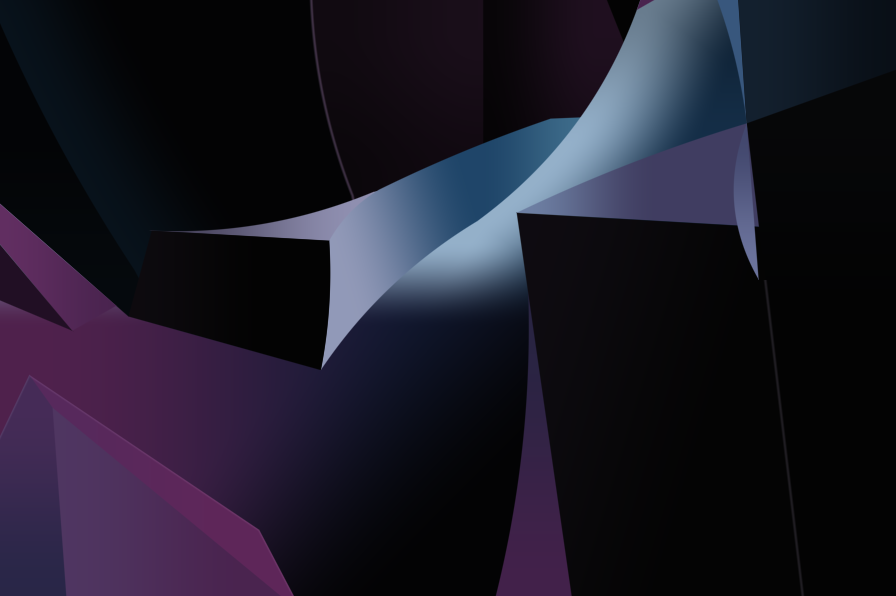
Write a WebGL 1 fragment shader that draws this background.

```glsl
precision highp float;
uniform vec2 u_resolution;

// Signed distance to a bowed edge, positive to the left of a -> b
float edge(vec2 p, vec2 a, vec2 b, float bow) {
  vec2 dir = normalize(b - a), q = p - a;
  float t = clamp(dot(q, dir) / length(b - a), 0.0, 1.0);
  return dir.x * q.y - dir.y * q.x - 4.0 * bow * t * (1.0 - t);
}

float fill(float d) {
  float soft = 0.8 / u_resolution.y;
  return smoothstep(-soft, soft, d);
}

float rim(float d) {
  return 1.0 - smoothstep(0.0, 0.004, abs(d));
}

// Dark curtains behind the blocks
vec3 backdrop(vec2 p) {
  float teal = edge(p, vec2(0.0, 0.961), vec2(0.225, 0.547), -0.01);
  vec3 col = mix(vec3(0.012, 0.016, 0.022), vec3(0.02, 0.035, 0.05), smoothstep(0.8, 0.5, p.y));
  vec3 tealCol = mix(vec3(0.03, 0.07, 0.105), vec3(0.012, 0.011, 0.016), smoothstep(0.0, 0.2, teal));
  col = mix(col, tealCol, fill(teal));

  float plum = edge(p, vec2(0.521, 1.0), vec2(0.59, 0.672), -0.014);
  vec3 plumCol = mix(vec3(0.065, 0.04, 0.065), vec3(0.1, 0.055, 0.1), smoothstep(0.55, 0.8, p.x));
  vec3 foldCol = mix(vec3(0.03, 0.02, 0.03), vec3(0.12, 0.06, 0.12), smoothstep(0.81, 1.0, p.x));
  plumCol = mix(plumCol, foldCol, fill(p.x - 0.809)) * mix(0.65, 1.0, smoothstep(0.7, 0.95, p.y));
  col = mix(col, plumCol, fill(plum));
  col += vec3(0.2, 0.16, 0.22) * rim(plum);
  return mix(col, vec3(0.012), fill(edge(p, vec2(1.016, 1.0), vec2(1.055, 0.902), 0.0)));
}

void main() {
  vec2 p = gl_FragCoord.xy / u_resolution * vec2(1.5, 1.0);
  vec2 blockBack = vec2(0.254, 0.613), blockNear = vec2(0.551, 0.596);
  vec2 blockFoot = vec2(0.537, 0.379), blockLeft = vec2(0.215, 0.469);
  vec2 joint = vec2(0.799, 0.629), ledge = vec2(0.865, 0.643), corner = vec2(1.25, 0.793);
  vec3 col = backdrop(p);

  // Left block: thin top, blue slope, dark front
  float d = min(edge(p, vec2(0.625, 0.678), blockBack, 0.021), edge(p, blockBack, blockNear, 0.0));
  col = mix(col, mix(vec3(0.28, 0.26, 0.36), vec3(0.56, 0.56, 0.69), smoothstep(0.28, 0.6, p.x)), fill(d));
  d = min(edge(p, vec2(0.635, 0.682), blockNear, -0.008), edge(p, vec2(0.922, 0.801), vec2(0.635, 0.682), -0.005));
  d = min(d, edge(p, vec2(0.971, 0.803), vec2(0.922, 0.801), 0.0));
  d = min(d, edge(p, blockNear, blockFoot, 0.007));
  vec3 slope = mix(vec3(0.57, 0.6, 0.72), vec3(0.12, 0.27, 0.41), smoothstep(0.55, 0.82, p.x + 0.3 * (p.y - 0.6)));
  slope = mix(slope, vec3(0.24, 0.42, 0.54), smoothstep(0.8, 0.98, p.x));
  col = mix(col, slope, fill(d));
  d = min(edge(p, blockBack, blockLeft, 0.0), edge(p, blockLeft, blockFoot, 0.0));
  d = min(d, min(edge(p, blockFoot, blockNear, -0.007), edge(p, blockNear, blockBack, 0.0)));
  col = mix(col, mix(vec3(0.05, 0.04, 0.055), vec3(0.012), smoothstep(0.22, 0.45, p.x)), fill(d));

  // Sweeping body: magenta floor rising into the pale ribbon
  float ribbon = edge(p, vec2(1.072, 1.0), joint, 0.036);
  float body = max(edge(p, blockFoot, blockLeft, 0.0), edge(p, blockLeft, vec2(0.0, 0.658), 0.0));
  if (p.x > blockFoot.x) body = edge(p, joint, blockFoot, -0.02);
  if (p.x > joint.x) body = ribbon;
  vec3 ground = mix(vec3(0.31, 0.13, 0.3), vec3(0.07, 0.1, 0.2), smoothstep(0.05, 0.75, p.x));
  ground = mix(ground, vec3(0.012, 0.011, 0.015), smoothstep(0.5, 1.05, p.x + 0.4 - p.y));
  vec3 sheen = mix(vec3(0.58, 0.69, 0.79), vec3(0.08, 0.18, 0.28), smoothstep(0.01, 0.19, ribbon));
  sheen *= 1.0 - 0.3 * smoothstep(0.75, 1.0, p.y);
  col = mix(col, mix(ground, sheen, smoothstep(0.45, 0.595, p.y)), fill(body));

  // Purple gap beside the right block
  d = min(edge(p, vec2(0.883, 0.541), vec2(0.83, 0.0), 0.02), 0.541 - p.y);
  col = mix(col, mix(vec3(0.26, 0.13, 0.29), vec3(0.16, 0.14, 0.26), smoothstep(0.0, 0.45, p.y)), fill(d));

  // Right block: lavender top and black front
  vec2 ledgeEnd = vec2(1.244, 0.621);
  d = min(edge(p, ledge, ledgeEnd, 0.0), edge(p, corner, ledge, -0.008));
  vec3 top = mix(vec3(0.43, 0.5, 0.64), vec3(0.25, 0.24, 0.38), smoothstep(0.87, 1.1, p.x));
  col = mix(col, top, fill(d));
  d = min(edge(p, ledge, vec2(0.957, 0.0), 0.0), edge(p, ledgeEnd, ledge, 0.0));
  col = mix(col, mix(vec3(0.055, 0.045, 0.065), vec3(0.015), smoothstep(0.85, 1.3, p.x + 0.3 * (0.5 - p.y))), fill(d));

  // Right wall, its seam and the blue panel above
  d = edge(p, corner, vec2(1.344, 0.0), 0.0);
  col = mix(col, mix(vec3(0.01), vec3(0.025, 0.027, 0.033), smoothstep(0.4, 0.85, p.y)), fill(d));
  col += vec3(0.11, 0.1, 0.12) * rim(d) * step(p.y, 0.53);
  d = min(edge(p, vec2(1.201, 1.0), corner, 0.006), edge(p, corner, vec2(1.236, 1.0), 0.0));
  col = mix(col, vec3(0.22, 0.34, 0.49), fill(d));
  d = min(edge(p, corner, vec2(1.5, 0.883), 0.0), edge(p, vec2(1.236, 1.0), corner, 0.0));
  col = mix(col, mix(vec3(0.075, 0.125, 0.18), vec3(0.035, 0.06, 0.09), smoothstep(1.25, 1.5, p.x)), fill(d));
  vec2 finFoot = vec2(1.27, 0.531);
  d = min(edge(p, corner, finFoot, -0.031), edge(p, finFoot, corner, 0.0));
  d = min(d, min(p.y - finFoot.y, corner.y - p.y));
  col = mix(col, mix(vec3(0.42, 0.45, 0.61), vec3(0.26, 0.28, 0.43), smoothstep(0.55, 0.78, p.y)), fill(d));

  // Folded wedge at the left
  vec2 fold = vec2(0.121, 0.445), foldTop = vec2(0.0, 0.59);
  d = min(body, min(edge(p, fold, vec2(0.2, 0.49), 0.0), edge(p, foldTop, fold, 0.0)));
  col = mix(col, mix(vec3(0.38, 0.18, 0.38), vec3(0.29, 0.14, 0.31), smoothstep(0.0, 0.2, p.x)), fill(d));
  d = min(edge(p, fold, foldTop, 0.0), edge(p, vec2(0.0, 0.496), fold, 0.0));
  col = mix(col, vec3(0.13, 0.06, 0.14), fill(d));

  // Faceted crystal at the lower left
  vec2 tip = vec2(0.049, 0.371), ridge = vec2(0.088, 0.316), shoulder = vec2(0.434, 0.111);
  float gem = min(edge(p, shoulder, tip, 0.0), edge(p, vec2(0.492, 0.0), shoulder, 0.0));
  gem = min(gem, edge(p, tip, vec2(0.0, 0.268), 0.0));
  vec3 facet = mix(vec3(0.34, 0.16, 0.36), vec3(0.37, 0.15, 0.35), smoothstep(0.1, 0.4, p.x));
  vec3 broad = mix(vec3(0.31, 0.21, 0.38), vec3(0.29, 0.14, 0.31), smoothstep(0.1, 0.42, p.x));
  facet = mix(facet, broad, fill(edge(p, vec2(0.47, 0.0), ridge, 0.0)));
  d = min(edge(p, vec2(0.111, 0.0), ridge, 0.0), edge(p, ridge, tip, 0.0));
  facet = mix(facet, mix(vec3(0.16, 0.15, 0.28), vec3(0.27, 0.17, 0.34), smoothstep(0.0, 0.32, p.y)), fill(d));
  col = mix(col, facet + 0.07 * rim(gem), fill(gem));

  gl_FragColor = vec4(col, 1.0);
}
```
